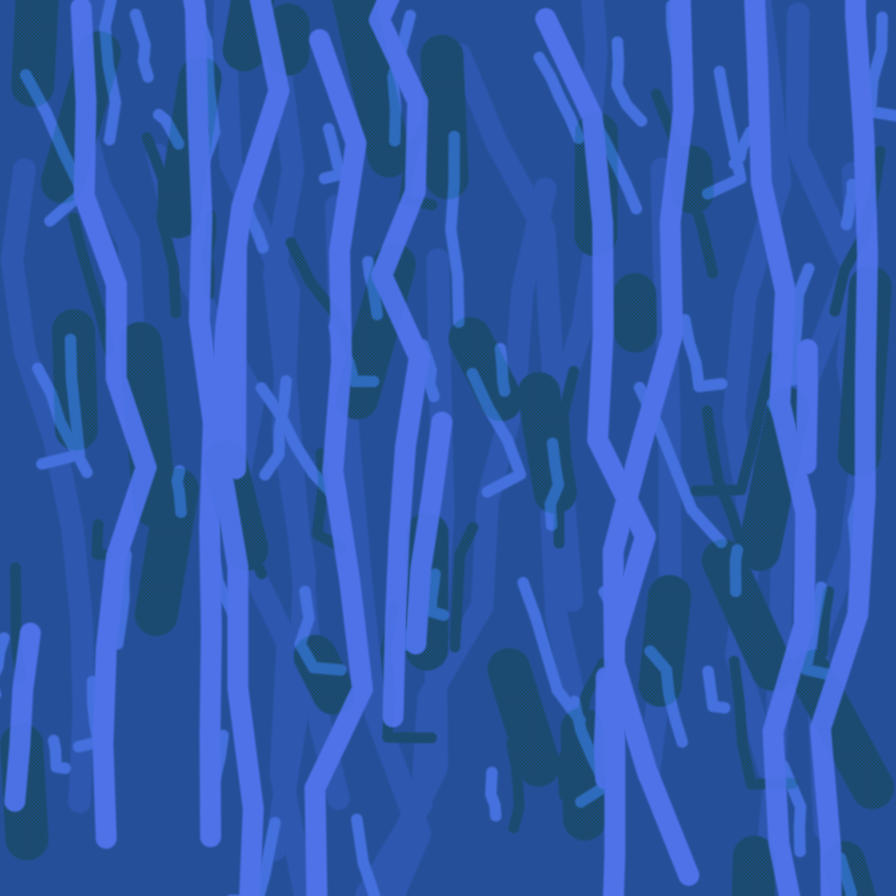
Write a Shadertoy shader that draws this pattern.

```glsl
// Hanging blue vines over faint stems and stippled dark green leaves.

float hash(float n) {
    return fract(sin(n * 127.1) * 43758.55);
}

float segment(vec2 p, vec2 a, vec2 b) {
    vec2 pa = p - a, ba = b - a;
    return length(pa - ba * clamp(dot(pa, ba) / dot(ba, ba), 0.0, 1.0));
}

// Distance to a set of bent strokes, each growing down from its top.
// top, len and lean are ranges; sway bends the joints, hook curls the tip.
float strokes(vec2 p, int count, float seed, vec2 top, vec2 len,
              vec2 lean, float sway, float hook, int steps) {
    float d = 1.0;
    for (int i = 0; i < count; i++) {
        float id = seed + float(i) * 7.31;
        float x = (float(i) + 0.15 + 0.7 * hash(id)) / float(count);
        float y = fract(float(i) * 0.618 + 0.35 * hash(id + 1.3));
        vec2 a = vec2(x, mix(top.x, top.y, y));
        float size = mix(len.x, len.y, hash(id + 2.7));
        if (distance(p, a) > size + 0.05) continue;

        float tilt = mix(lean.x, lean.y, hash(id + 3.9));
        for (int s = 0; s < steps; s++) {
            float w = hash(id + 5.1 + float(s) * 0.77) * 2.0 - 1.0;
            float angle = tilt + sway * w * w * w;
            if (s == steps - 1 && hash(id + 4.3) > 0.72) angle += hook * sign(w);
            vec2 b = a + size / float(steps) * vec2(sin(angle), -cos(angle));
            d = min(d, segment(p, a, b));
            a = b;
        }
    }
    return d;
}

// Soft-edged coverage of a stroke with the given radius
float cover(float d, float radius) {
    return 1.0 - smoothstep(radius - 0.002, radius + 0.002, d);
}

void mainImage(out vec4 fragColor, in vec2 fragCoord) {
    vec2 p = fragCoord / iResolution.xy;

    // Fine checkered stipple, 256 periods across the canvas
    vec2 wave = sin(p * 256.0 * 6.28319);
    float stipple = wave.x * wave.y;

    vec3 ground = vec3(0.147, 0.312, 0.600);
    vec3 stem = vec3(0.180, 0.343, 0.690);
    vec3 leaf = vec3(0.108, 0.292, 0.440) + stipple * vec3(0.022, 0.008, 0.075);
    vec3 twig = vec3(0.268, 0.442, 0.865);
    vec3 shadedTwig = vec3(0.180, 0.420, 0.740) + stipple * vec3(0.03, 0.0, 0.06);
    vec3 vine = vec3(0.308, 0.447, 0.915);

    // Faint stems in the background
    float stems = cover(strokes(p, 14, 11.0, vec2(0.7, 1.15), vec2(0.5, 1.1),
                                vec2(-0.12, 0.12), 0.5, 0.0, 7), 0.0125);

    // Dark stippled leaves: broad capsules and thin tendrils
    float leaves = cover(strokes(p, 29, 23.0, vec2(0.02, 1.08), vec2(0.02, 0.19),
                                 vec2(-0.3, 0.5), 0.0, 0.0, 1), 0.024);
    float tendrils = cover(strokes(p, 20, 37.0, vec2(0.12, 0.95), vec2(0.04, 0.22),
                                   vec2(-0.25, 0.45), 0.4, 1.3, 4), 0.006);
    float dark = max(leaves, tendrils);

    // Thin twigs, some ending in a hook
    float twigs = cover(strokes(p, 54, 53.0, vec2(0.04, 1.02), vec2(0.03, 0.21),
                                vec2(-0.22, 0.5), 0.5, 1.3, 4), 0.0064);

    // Long main vines and a few broken pieces
    float longVines = strokes(p, 9, 71.0, vec2(0.93, 1.12), vec2(0.88, 1.25),
                              vec2(-0.04, 0.04), 0.5, 0.0, 9);
    float pieces = strokes(p, 5, 89.0, vec2(0.2, 0.95), vec2(0.07, 0.25),
                           vec2(-0.2, 0.05), 0.2, 0.0, 3);
    float vines = cover(min(longVines, pieces), 0.0117);

    vec3 color = mix(ground, stem, stems);
    color = mix(color, leaf, dark);
    color = mix(color, mix(twig, shadedTwig, dark), twigs);
    color = mix(color, mix(vine, shadedTwig, 0.12 * dark), vines);
    fragColor = vec4(color, 1.0);
}
```
